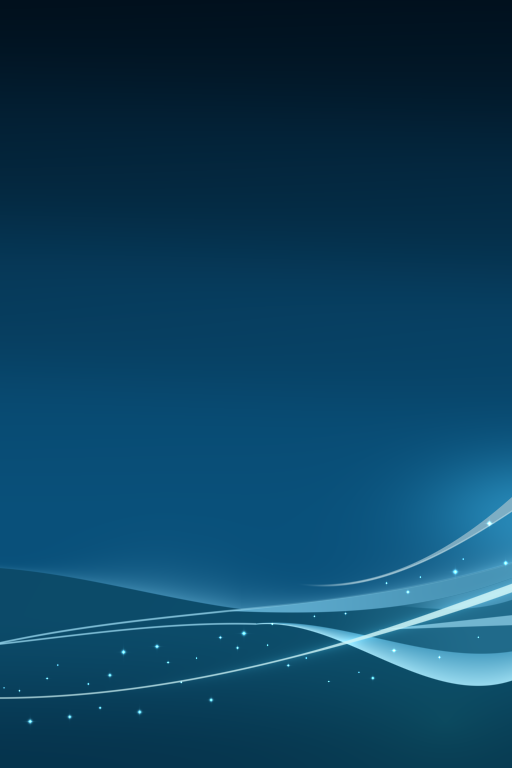
This background is drawn by a WebGL 2 fragment shader. Its source:

```glsl
#version 300 es
precision highp float;
// Deep blue gradient with flowing ribbons of light and small sparkles near the bottom.

uniform vec2 u_resolution;
out vec4 outColor;

float hash(float n) {
    return fract(sin(n * 127.1) * 43758.5453);
}

// Cubic through four heights evenly spaced over t = 0..1.
float curve(float t, vec4 h) {
    float a = t * 3.0, b = a - 1.0, c = a - 2.0, d = a - 3.0;
    return -h.x * b * c * d / 6.0 + h.y * a * c * d / 2.0
           - h.z * a * b * d / 2.0 + h.w * a * b * c / 6.0;
}

// Smooth step across an edge, one pixel wide on each side.
float edge(float d) {
    float px = 0.8 / u_resolution.y;
    return smoothstep(-px, px, d);
}

float band(float y, float low, float high) {
    return edge(y - low) * edge(high - y);
}

float strand(float y, float center, float halfWidth) {
    return edge(halfWidth - abs(y - center));
}

float lightStrand(float x) {
    return curve(x, vec4(0.0911, 0.1107, 0.1615, 0.2344));
}

// Bright core with thin crossed rays.
float sparkle(vec2 d, float size) {
    vec2 a = abs(d) / size;
    float rays = exp(-a.x * 5.0 - a.y * 1.3) + exp(-a.y * 5.0 - a.x * 1.3);
    return exp(-dot(a, a) * 2.0) + 0.5 * rays;
}

void main() {
    vec2 uv = gl_FragCoord.xy / u_resolution;
    float x = uv.x, y = uv.y;
    float aspect = u_resolution.x / u_resolution.y;
    vec3 ice = vec3(0.62, 0.87, 0.96);
    vec3 mist = vec3(0.36, 0.66, 0.80);

    // Sky gradient
    vec3 color = mix(vec3(0.035, 0.315, 0.48), vec3(0.0, 0.04, 0.08), smoothstep(0.3, 1.15, y));
    color *= 1.0 + 0.03 * sin(y * 31.0 + x * 2.0) * smoothstep(0.35, 0.6, y);

    // Ridge on the left joins the upper ribbon on the right
    float ribbonTop = curve(x, vec4(0.1628, 0.1966, 0.2214, 0.2669));
    float ridge = curve(x / 0.47, vec4(0.2604, 0.2461, 0.2253, 0.2070));
    float horizon = x < 0.47 ? ridge : ribbonTop;
    float above = max(y - horizon, 0.0);

    // Darker water below the ridge, teal in the right corner
    vec3 water = mix(vec3(0.02, 0.20, 0.30), vec3(0.045, 0.29, 0.41), smoothstep(0.0, 0.2, y));
    water += vec3(0.02, 0.07, 0.05) * exp(-4.0 * length((uv - vec2(0.87, 0.06)) * vec2(1.0, 2.0)));
    color = mix(water, color, edge(y - horizon));

    // Haze over the horizon and at the right side
    float crest = smoothstep(0.0, 0.35, x) * (1.0 - 0.75 * smoothstep(0.4, 0.68, x));
    float haze = (0.22 + 0.4 * crest) * exp(-above / (0.003 + 0.02 * crest));
    haze += 0.36 * smoothstep(0.5, 1.0, x) * exp(-above / 0.035);
    color = mix(color, mist, clamp(haze, 0.0, 0.8) * edge(y - horizon));
    vec2 side = (uv - vec2(1.03, 0.335)) * vec2(5.0, 14.0);
    color += vec3(0.10, 0.20, 0.22) * exp(-dot(side, side));

    // Pale sheet between the ribbons on the right
    float s = (x - 0.449) / 0.551;
    float ribbonLow = curve(s, vec4(0.2044, 0.2031, 0.2148, 0.2474));
    float t = (x - 0.5) * 2.0;
    float waveTop = curve(t, vec4(0.1875, 0.1784, 0.1549, 0.1510));
    float waveLow = curve(t, vec4(0.1875, 0.1654, 0.1198, 0.1146));
    float right = step(0.5, x);
    float sheet = band(y, waveTop, ribbonLow) * right;
    color = mix(color, vec3(0.15, 0.45, 0.58), sheet * smoothstep(0.55, 0.95, x) * 0.75);
    float veilLow = curve((x - 0.75) * 4.0, vec4(0.213, 0.208, 0.208, 0.219));
    color = mix(color, mist, band(y, veilLow, ribbonLow) * smoothstep(0.75, 0.9, x) * 0.6);

    // Upper ribbon and its tail to the left
    float upper = band(y, ribbonLow, ribbonTop) * step(0.449, x);
    color = mix(color, vec3(0.42, 0.73, 0.87), upper * (0.85 - 0.25 * smoothstep(0.5, 1.0, x)));
    color = mix(color, ice, strand(y, ribbonTop, 0.0012) * (0.75 - 0.6 * smoothstep(0.4, 0.6, x)));

    // Lower wave, brightest at its belly
    float tail = curve(x * 2.0, vec4(0.1615, 0.1745, 0.1849, 0.1875));
    color = mix(color, ice, strand(y, tail, 0.0011) * (1.0 - right) * 0.75);
    float depth = clamp((y - waveLow) / max(waveTop - waveLow, 0.001), 0.0, 1.0);
    float wave = band(y, waveLow - 0.0008, waveTop + 0.0008) * right;
    vec3 waveColor = mix(vec3(0.64, 0.90, 0.98), vec3(0.32, 0.66, 0.80), depth);
    color = mix(color, waveColor, wave * 0.92);

    // Side ribbon under the light strand
    float u = (x - 0.74) / 0.26;
    float sideTop = 0.180 + 0.019 * u;
    float sideLow = 0.180 + 0.006 * u;
    color = mix(color, ice, band(y, sideLow, sideTop) * step(0.0, u) * 0.65);

    // Long light strand, wider to the right
    float thread = lightStrand(x);
    float halfWidth = 0.0011 + 0.0045 * smoothstep(0.55, 1.0, x);
    color += vec3(0.10, 0.20, 0.22) * exp(-abs(y - thread) / 0.006) * smoothstep(0.1, 0.9, x);
    color = mix(color, vec3(0.80, 0.95, 0.96), strand(y, thread, halfWidth) * (0.7 + 0.2 * x));

    // Rising silver ribbon with a fine bright rim
    float v = (x - 0.576) / 0.424;
    float riseTop = curve(v, vec4(0.2409, 0.2461, 0.2839, 0.3529));
    float riseLow = curve(v, vec4(0.2399, 0.2440, 0.2790, 0.3346));
    float rising = step(0.0, v) * smoothstep(0.0, 0.35, v);
    color = mix(color, vec3(0.55, 0.71, 0.78), band(y, riseLow, riseTop) * rising * 0.85);
    color = mix(color, vec3(0.78, 0.89, 0.92), strand(y, riseLow, 0.001) * rising * 0.6);

    // Sparkles scattered around the light strand
    for (int i = 0; i < 38; i++) {
        float n = float(i) + 1.0;
        float sx = (n - 0.5 + 0.8 * (hash(n) - 0.5)) / 38.0;
        float spread = mix(0.10, 0.22, smoothstep(0.55, 1.0, sx));
        float sy = lightStrand(sx) + (hash(n + 50.0) - 0.45) * spread;
        float size = 0.0012 + 0.0023 * pow(hash(n + 90.0), 2.0);
        color += vec3(0.45, 0.75, 0.80) * sparkle((uv - vec2(sx, sy)) * vec2(aspect, 1.0), size);
    }

    outColor = vec4(clamp(color, 0.0, 1.0), 1.0);
}
```
